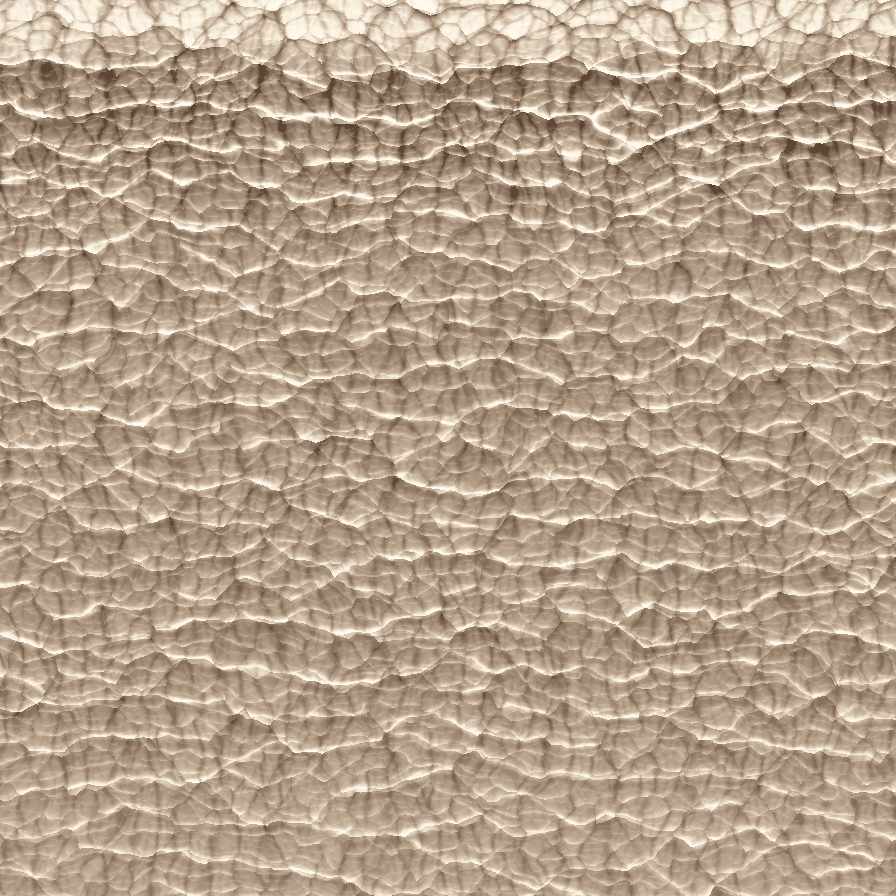
Write a WebGL 1 fragment shader that draws this texture.

```glsl
precision highp float;
// Metallic champagne leather: wide pebbled cells with glossy upper rims,
// finer wrinkles and a bright fold along the top. Three layers of cellular
// noise, bent by layered sines, are summed into one tone and coloured by a ramp.
uniform vec2 u_resolution;

const vec2 PEBBLE_SCALE = vec2(16.0, 24.0);   // cells per canvas height
const vec2 WRINKLE_SCALE = vec2(41.0, 44.0);
const vec2 GRAIN_SCALE = vec2(92.0, 108.0);
const float PEBBLE_RIM = 0.09;                // rim widths in cell units
const float WRINKLE_RIM = 0.13;
const float GRAIN_RIM = 0.20;
const float JITTER = 0.86;
const float BASE_TONE = 0.685;
const float CONTRAST = 0.80;
const float FOLD_START = 0.915;               // height of the bright fold
const float FOLD_END = 0.970;

const vec3 UMBER = vec3(0.36, 0.27, 0.20);
const vec3 TAUPE = vec3(0.53, 0.44, 0.36);
const vec3 CHAMPAGNE = vec3(0.79, 0.71, 0.62);
const vec3 CREAM = vec3(0.97, 0.93, 0.86);
const vec3 IVORY = vec3(1.00, 0.98, 0.93);

vec2 hash2(vec2 p) {
  vec3 q = fract(p.xyx * vec3(0.1031, 0.1030, 0.0973));
  q += dot(q, q.yzx + 33.33);
  return fract((q.xx + q.yz) * q.zy);
}

vec2 cellPoint(vec2 cell) {
  return 0.5 + JITTER * (hash2(cell) - 0.5);
}

// Returns level rim, steep crease, slope (positive below a rim) and cell id.
vec4 cellRelief(vec2 p, float rimWidth) {
  vec2 base = floor(p);
  vec2 local = p - base;
  vec2 nearest = vec2(0.0);
  vec2 home = vec2(0.0);
  float best = 9.0;
  for (int j = -1; j <= 1; j++) {
    for (int i = -1; i <= 1; i++) {
      vec2 o = vec2(float(i), float(j));
      vec2 r = o + cellPoint(base + o) - local;
      float d = dot(r, r);
      if (d < best) { best = d; nearest = r; home = o; }
    }
  }
  float rim = 0.0;
  float crease = 0.0;
  float slope = 0.0;
  for (int j = -2; j <= 2; j++) {
    for (int i = -2; i <= 2; i++) {
      vec2 o = home + vec2(float(i), float(j));
      vec2 r = o + cellPoint(base + o) - local;
      vec2 across = r - nearest;
      if (dot(across, across) > 0.0001) {
        vec2 n = normalize(across);
        float d = dot(0.5 * (r + nearest), n);
        float edge = exp(-d * d / (rimWidth * rimWidth));
        float level = smoothstep(0.35, 0.9, abs(n.y));
        rim = max(rim, edge * level);
        crease = max(crease, edge * (1.0 - level));
        slope += n.y * exp(-18.0 * d * d);
      }
    }
  }
  return vec4(rim, crease, slope, hash2(base + home + 71.0).x);
}

// Layered sines that bend the cell borders.
vec2 bend(vec2 p) {
  vec2 broad = sin(p.yx * vec2(23.0, 19.0) + 2.0 * sin(p * 11.0));
  vec2 small = sin(p.yx * vec2(97.0, 83.0) + 2.5 * sin(p * 61.0));
  vec2 crinkle = sin(p.yx * 231.0 + 2.0 * sin(p * 173.0));
  return p + 0.006 * broad + 0.0022 * small + 0.0007 * crinkle;
}

vec3 leatherRamp(float tone) {
  vec3 c = mix(UMBER, TAUPE, smoothstep(0.0, 1.0, (tone - 0.34) / 0.19));
  c = mix(c, CHAMPAGNE, clamp((tone - 0.53) / 0.26, 0.0, 1.0));
  c = mix(c, CREAM, clamp((tone - 0.79) / 0.18, 0.0, 1.0));
  return mix(c, IVORY, clamp((tone - 0.97) / 0.12, 0.0, 1.0));
}

void main() {
  vec2 uv = gl_FragCoord.xy / u_resolution.y;
  vec2 p = bend(uv);
  vec4 pebble = cellRelief(p * PEBBLE_SCALE, PEBBLE_RIM);
  vec4 wrinkle = cellRelief(p * WRINKLE_SCALE + 17.0, WRINKLE_RIM);
  vec4 grain = cellRelief(p * GRAIN_SCALE + 43.0, GRAIN_RIM);

  // Large-scale light: pale foot, dark shoulder, bright fold.
  float wobble = 0.008 * sin(uv.x * 17.0 + 2.0 * sin(uv.x * 7.0));
  float fold = smoothstep(FOLD_START, FOLD_END, uv.y + wobble);
  float shoulder = smoothstep(0.68, 0.88, uv.y) * (1.0 - fold);
  float foot = 1.0 - smoothstep(0.0, 0.35, uv.y);
  float light = BASE_TONE + 0.03 * foot - 0.035 * shoulder + 0.29 * fold;
  float contrast = CONTRAST + 0.40 * shoulder - 0.14 * foot;

  // Broken gloss on level rims, shade beneath them, dark steep creases.
  float gloss = pebble.x * (0.45 + 0.75 * wrinkle.w);
  float relief = 0.28 * gloss - 0.12 * pebble.y - 0.10 * pebble.z;
  relief += 0.05 * (pebble.w - 0.5);
  relief += 0.12 * wrinkle.x - 0.16 * wrinkle.y - 0.06 * wrinkle.z;
  relief += 0.06 * (wrinkle.w - 0.5);
  relief += 0.06 * grain.x - 0.07 * grain.y - 0.025 * grain.z;
  float foldCreases = fold * (0.30 * pebble.x + 0.10 * pebble.y + 0.17 * wrinkle.x);

  gl_FragColor = vec4(leatherRamp(light + contrast * relief - foldCreases), 1.0);
}
```
